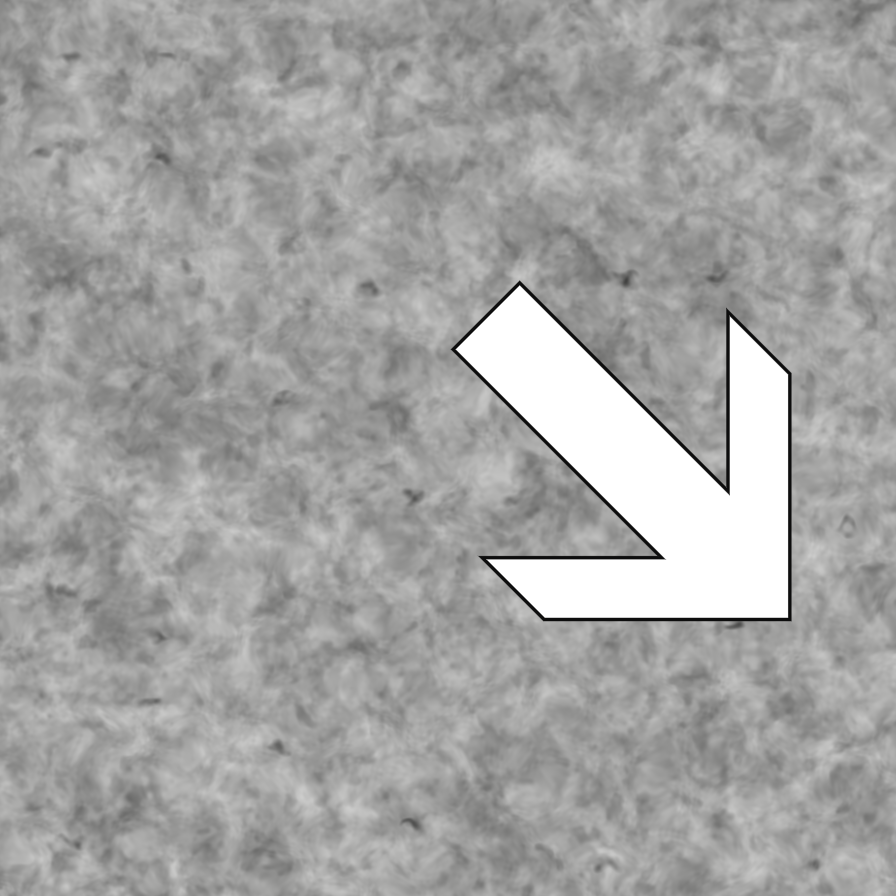
Write a WebGL 1 fragment shader that draws this texture.

```glsl
precision highp float;
// Speckled grey granite with a white, black-edged arrow pointing down and right.

uniform vec2 u_resolution;

// Arrow, in canvas units
const vec2 ARROW_TIP = vec2(0.8815, 0.3086);
const float BARB_LENGTH = 0.2742;
const float BARB_WIDTH = 0.0690;
const float SHAFT_HALF_SPREAD = 0.0742;
const float SHAFT_END = 0.6771;
const float OUTLINE_HALF_WIDTH = 0.0019;
const vec3 FILL_COLOR = vec3(1.0);
const vec3 OUTLINE_COLOR = vec3(0.05);

// Stone
const vec3 STONE_COLOR = vec3(0.632, 0.632, 0.628);
const float GRAIN_CONTRAST = 1.15;
const float BLOTCH_DEPTH = 0.085;
const float PIT_CELLS = 8.0;
const float PIT_CHANCE = 0.3;
const float PIT_RADIUS = 0.013;
const float PIT_DEPTH = 0.27;

float hash(vec2 p) {
  vec3 q = fract(vec3(p.xyx) * 0.1031);
  q += dot(q, q.yzx + 33.33);
  return fract((q.x + q.y) * q.z);
}

float valueNoise(vec2 p) {
  vec2 cell = floor(p);
  vec2 f = fract(p);
  f = f * f * (3.0 - 2.0 * f);
  float low = mix(hash(cell), hash(cell + vec2(1.0, 0.0)), f.x);
  float high = mix(hash(cell + vec2(0.0, 1.0)), hash(cell + vec2(1.0)), f.x);
  return mix(low, high, f.y);
}

// Zero-centred noise, strongest in the middle octaves
float grain(vec2 p) {
  mat2 turn = mat2(0.8, 0.6, -0.6, 0.8);
  float sum = 0.0;
  float frequency = 9.0;
  for (int i = 0; i < 5; i++) {
    float octave = float(i);
    float amplitude = 0.12 - 0.018 * abs(octave - 2.0) * abs(octave - 2.0);
    sum += amplitude * (valueNoise(p * frequency + 17.0 * octave) - 0.5);
    p = turn * p;
    frequency *= 2.2;
  }
  return sum;
}

// Sparse ragged dark flecks, at most one per cell
float pits(vec2 p) {
  vec2 warp = vec2(valueNoise(p * 75.0), valueNoise(p * 75.0 + 41.0)) - 0.5;
  vec2 cell = floor(p * PIT_CELLS);
  vec2 jitter = vec2(hash(cell + 5.0), hash(cell + 23.0));
  vec2 center = (cell + 0.25 + 0.5 * jitter) / PIT_CELLS;
  vec2 offset = (p - center + warp * 0.018) * vec2(0.75, 1.3);
  float present = step(hash(cell + 61.0), PIT_CHANCE);
  float ragged = 0.45 + 0.55 * valueNoise(p * 160.0);
  return present * ragged * (1.0 - smoothstep(0.1, 1.0, length(offset) / PIT_RADIUS));
}

vec3 stone(vec2 p) {
  vec2 drift = vec2(valueNoise(p * 28.0), valueNoise(p * 28.0 + 9.0)) * 0.016;
  float clusters = valueNoise(p * 13.0 + 3.0);
  float mottling = 0.65 * valueNoise((p + drift) * 52.0) + 0.35 * valueNoise(p * 125.0);
  float blotch = smoothstep(0.52, 0.86, mottling + 0.3 * (clusters - 0.5));
  float tone = GRAIN_CONTRAST * grain(p + drift);
  tone -= BLOTCH_DEPTH * blotch + PIT_DEPTH * pits(p);
  return STONE_COLOR + tone;
}

// Signed distance to the arrow, folded along its diagonal axis
float arrowDistance(vec2 p) {
  vec2 fromTip = vec2(ARROW_TIP.x - p.x, p.y - ARROW_TIP.y);
  float along = max(fromTip.x, fromTip.y);
  float across = min(fromTip.x, fromTip.y);
  float diagonal = along - across;
  float barb = max(across - BARB_WIDTH, (diagonal - BARB_LENGTH) * 0.7071);
  float shaft = max(diagonal - SHAFT_HALF_SPREAD, along + across - SHAFT_END) * 0.7071;
  return max(min(barb, shaft), -across);
}

void main() {
  vec2 p = gl_FragCoord.xy / u_resolution;
  float blur = 0.75 / min(u_resolution.x, u_resolution.y);
  float d = arrowDistance(p);

  vec3 color = stone(p);
  float outer = 1.0 - smoothstep(-blur, blur, d - OUTLINE_HALF_WIDTH);
  float inner = 1.0 - smoothstep(-blur, blur, d + OUTLINE_HALF_WIDTH);
  color = mix(color, OUTLINE_COLOR, outer);
  color = mix(color, FILL_COLOR, inner);
  gl_FragColor = vec4(color, 1.0);
}
```
